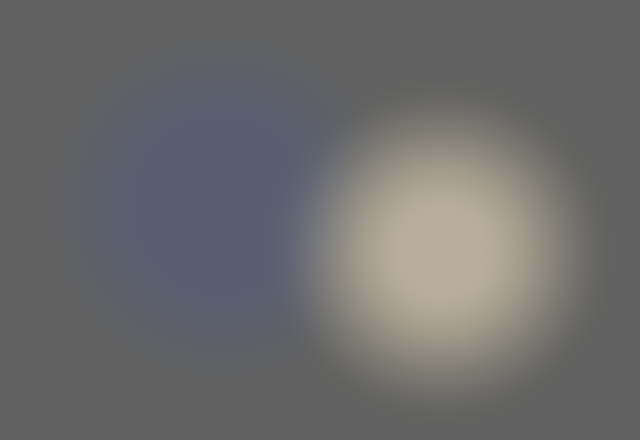
Reproduce this background procedurally as a Shadertoy shader.

```glsl
// Two soft round glows on a flat grey field: a wide slate-blue one at left
// and a brighter cream one at right, laid over it. Each glow is a radial
// smoothstep falloff whose strength blends its colour over the layer below.

#define FIELD_COLOR  vec3(0.378, 0.378, 0.376)
#define BLUE_COLOR   vec3(0.349, 0.369, 0.437)
#define CREAM_COLOR  vec3(0.718, 0.686, 0.604)
// Centres are fractions of the canvas
#define BLUE_CENTER  vec2(0.346, 0.532)
#define CREAM_CENTER vec2(0.690, 0.428)
// Inner and outer falloff radii, in canvas heights
#define BLUE_RADII   vec2(0.160, 0.450)
#define CREAM_RADII  vec2(0.075, 0.410)

// Glow strength: 1 inside the inner radius, 0 beyond the outer one
float glow(vec2 uv, vec2 center, vec2 radii) {
    vec2 offset = uv - center;
    offset.x *= iResolution.x / iResolution.y;
    return 1.0 - smoothstep(radii.x, radii.y, length(offset));
}

void mainImage(out vec4 fragColor, in vec2 fragCoord) {
    vec2 uv = fragCoord / iResolution.xy;

    // Layers from back to front
    vec3 color = FIELD_COLOR;
    color = mix(color, BLUE_COLOR, glow(uv, BLUE_CENTER, BLUE_RADII));
    color = mix(color, CREAM_COLOR, glow(uv, CREAM_CENTER, CREAM_RADII));

    fragColor = vec4(color, 1.0);
}
```
